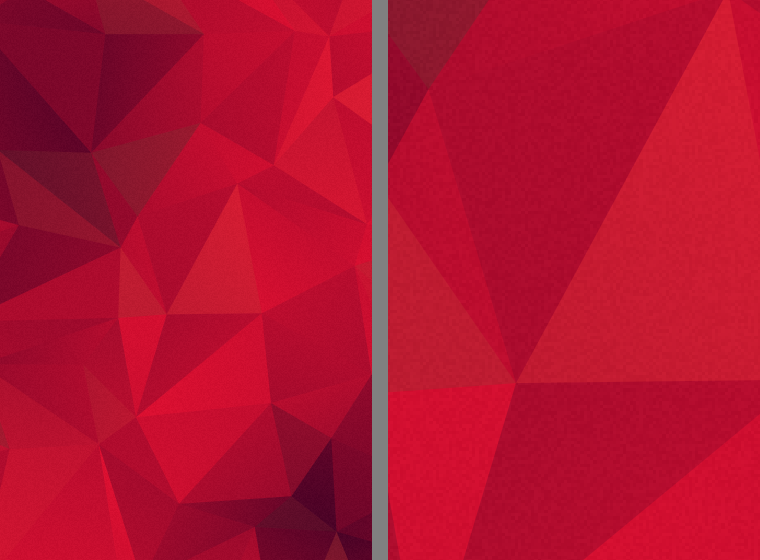
Left: the whole. Right: its middle third, enlarged.
Write a WebGL 1 fragment shader that draws this background.

```glsl
precision highp float;

uniform vec2 u_resolution;

const float CELLS_PER_HEIGHT = 6.5;
const float JITTER = 0.88;
const float GRAIN_ROWS = 512.0;

vec2 hash22(vec2 p) {
  vec3 q = fract(p.xyx * vec3(0.1031, 0.1030, 0.0973));
  q += dot(q, q.yzx + 33.33);
  return fract((q.xx + q.yz) * q.zy);
}

float cross2(vec2 a, vec2 b) {
  return a.x * b.y - a.y * b.x;
}

// Mesh vertex: a grid corner pushed off its place
vec2 meshVertex(vec2 id) {
  return id + JITTER * (hash22(id + 47.0) - 0.5);
}

// Signed distance to the line a-b, positive on its left
float edgeDistance(vec2 p, vec2 a, vec2 b) {
  return cross2(b - a, p - a) / length(b - a);
}

float triangleCoverage(vec2 p, vec2 a, vec2 b, vec2 c, float pixel) {
  float d = min(edgeDistance(p, a, b), min(edgeDistance(p, b, c), edgeDistance(p, c, a)));
  return clamp(0.5 + d / pixel, 0.0, 1.0);
}

float smallerArea(vec2 a, vec2 b, vec2 c, vec2 d) {
  return min(cross2(b - a, c - a), cross2(c - a, d - a));
}

float blob(vec2 p, vec2 center, vec2 radius) {
  vec2 d = (p - center) / radius;
  return exp(-dot(d, d));
}

// Broad light and shadow across the canvas
float lightField(vec2 p) {
  float light = 0.79;
  light -= 0.40 * blob(p, vec2(0.08, 0.79), vec2(0.24, 0.29));
  light -= 0.47 * blob(p, vec2(0.63, 0.06), vec2(0.26, 0.18));
  light -= 0.18 * blob(p, vec2(0.02, 0.36), vec2(0.14, 0.16));
  return light;
}

vec3 redRamp(float light, float warmth) {
  float t = clamp((light - 0.28) / 0.58, 0.0, 1.0);
  vec3 color = mix(vec3(0.28, 0.01, 0.15), vec3(0.86, 0.06, 0.19), t);
  return color + warmth * vec3(0.0, 0.06, 0.01);
}

// Flat facet tone with a slight slope across it
vec3 facetColor(vec2 p, vec2 centroid, vec2 seed) {
  vec2 tone = hash22(seed);
  vec2 slope = hash22(seed + 19.7) - 0.5;
  float light = lightField(mix(centroid, p, 0.35) / CELLS_PER_HEIGHT);
  light += 0.16 * (tone.x - 0.5) + 0.10 * dot(p - centroid, slope);
  return redRamp(light, smoothstep(0.7, 1.0, tone.y));
}

// Adds one triangle as premultiplied colour and weight
vec4 facet(vec2 p, vec2 a, vec2 b, vec2 c, vec2 seed, float pixel) {
  float coverage = triangleCoverage(p, a, b, c, pixel);
  return coverage * vec4(facetColor(p, (a + b + c) / 3.0, seed), 1.0);
}

vec3 facetMesh(vec2 p, float pixel) {
  vec4 sum = vec4(0.0);
  for (int j = -1; j <= 1; j++) {
    for (int i = -1; i <= 1; i++) {
      vec2 id = floor(p) + vec2(float(i), float(j));
      vec2 a = meshVertex(id);
      vec2 b = meshVertex(id + vec2(1.0, 0.0));
      vec2 c = meshVertex(id + vec2(1.0, 1.0));
      vec2 d = meshVertex(id + vec2(0.0, 1.0));
      // Split along the diagonal that leaves the fuller triangles
      if (smallerArea(a, b, c, d) > smallerArea(b, c, d, a)) {
        sum += facet(p, a, b, c, id + 7.3, pixel);
        sum += facet(p, a, c, d, id + 83.6, pixel);
      } else {
        sum += facet(p, b, c, d, id + 7.3, pixel);
        sum += facet(p, b, d, a, id + 83.6, pixel);
      }
    }
  }
  return sum.rgb / max(sum.a, 0.001);
}

void main() {
  vec2 canvas = gl_FragCoord.xy / u_resolution.y;
  float pixel = CELLS_PER_HEIGHT / u_resolution.y;
  vec3 color = facetMesh(canvas * CELLS_PER_HEIGHT, pixel);

  // Fine paper grain
  float grain = hash22(floor(canvas * GRAIN_ROWS) + 5.0).x - 0.5;
  color += grain * vec3(0.035, 0.02, 0.02);
  gl_FragColor = vec4(clamp(color, 0.0, 1.0), 1.0);
}
```
